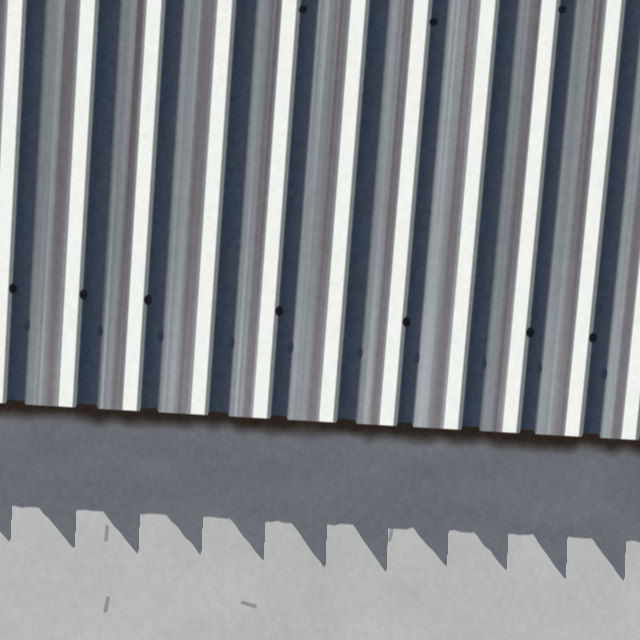
This texture is drawn by a Shadertoy shader. Its source:

```glsl
// Corrugated metal sheet hanging over a plaster wall in hard sunlight.
// Ribs are banded profiles in a converging slanted frame; the sheet casts
// a saw-toothed shadow whose teeth follow a second, similar spacing.

const float SOFT = 0.0022;          // edge softness
const float RIB_HALF = 0.0115;      // half width of the sunlit ridge
const float LIP_END = 0.0180;       // end of the grey lip beside the ridge
const float SHEET_EDGE = 0.630;     // depth of the sheet's lower edge at left
const float SHEET_SLOPE = 0.058;
const float TOOTH_TOP = 0.791;      // depth of the shadow teeth at left
const float TOOTH_SLOPE = 0.055;
const vec3 RIDGE = vec3(0.94, 0.955, 0.93);
const vec3 LIP = vec3(0.47, 0.49, 0.50);
const vec3 NAVY = vec3(0.175, 0.215, 0.275);
const vec3 SLATE = vec3(0.235, 0.265, 0.315);
const vec3 FACE = vec3(0.53, 0.555, 0.565);
const vec3 MAUVE = vec3(0.435, 0.425, 0.445);
const vec3 BROWN = vec3(0.17, 0.14, 0.12);
const vec3 SHADE = vec3(0.415, 0.43, 0.455);
const vec3 PLASTER = vec3(0.715, 0.72, 0.72);

float hash(vec2 p) {
    p = fract(p * vec2(123.34, 456.21));
    p += dot(p, p + 45.32);
    return fract(p.x * p.y);
}

float noise(vec2 p) {
    vec2 i = floor(p), f = fract(p);
    f = f * f * (3.0 - 2.0 * f);
    return mix(mix(hash(i), hash(i + vec2(1, 0)), f.x),
               mix(hash(i + vec2(0, 1)), hash(i + vec2(1, 1)), f.x), f.y);
}

float edge(float at, float x) { return smoothstep(at - SOFT, at + SOFT, x); }

// Spacing narrows to the right and alternates slightly
float ribCentre(float n) {
    return 0.026 + 0.110 * n - 0.000716 * n * n + 0.002 * (mod(n, 2.0) * 2.0 - 1.0);
}

float toothStart(float n) { return 0.0195 + 0.1009 * n - 0.0005 * n * n; }

// p.x runs across the canvas, p.y is the depth below its top
vec3 sheet(vec2 p, out float valley) {
    float x = (p.x + 0.048 * p.y) / (1.0 - 0.052 * p.y);
    float n = -2.0;
    for (int i = -1; i < 12; i++)
        if (x >= ribCentre(float(i))) n = float(i);
    float odd = mod(n, 2.0);
    float u = x - ribCentre(n), v = ribCentre(n + 1.0) - x;
    float darkEnd = mix(0.047, 0.0525, odd) * (1.0 - 0.15 * x);

    // Sloping face with streaks along its length
    float t = (u - darkEnd) / (u + v - RIB_HALF - darkEnd);
    vec3 col = mix(FACE, MAUVE, smoothstep(0.40, 0.72, t));
    col = mix(col, FACE, 0.7 * smoothstep(0.86, 0.95, t));
    col *= 0.86 + 0.14 * smoothstep(0.0, 0.22, t);
    col += 0.12 * (noise(vec2(x * 230.0, p.y * 1.5)) - 0.5);
    col += 0.06 * (hash(vec2(n, 3.0)) - 0.5) + 0.05 * smoothstep(0.3, 0.65, p.y);

    // Shadowed valley, grey lip, bright ridge
    vec3 dark = mix(NAVY, SLATE, smoothstep(LIP_END, darkEnd, u));
    col = mix(dark, col, smoothstep(darkEnd - SOFT, darkEnd + 2.0 * SOFT, u));
    col = mix(LIP, col, edge(LIP_END, u));
    col = mix(RIDGE, col, edge(RIB_HALF, min(u, v)));
    valley = edge(LIP_END, u) * (1.0 - edge(darkEnd, u));

    // Screws beside the ridges, with fainter marks lower and higher
    float row = 0.449 + 0.085 * p.x;
    float shown = 1.0 - odd * step(abs(n - 5.0), 2.5);
    float screw = length(vec2(u - 0.019, (p.y - row) * 0.8));
    col = mix(col, vec3(0.09, 0.10, 0.12), shown * (1.0 - smoothstep(0.004, 0.008, screw)));
    float mark = length(vec2(u - darkEnd + 0.002, (p.y - row - 0.055) * 0.5));
    col = mix(col, NAVY, 0.8 * (1.0 - smoothstep(0.003, 0.006, mark)));
    float high = length(vec2(u - 0.022, p.y - 0.01 - 0.03 * hash(vec2(n, 8.0))));
    col = mix(col, vec3(0.10, 0.11, 0.14),
              step(4.0, n) * (1.0 - odd) * (1.0 - smoothstep(0.004, 0.008, high)));
    return col;
}

// Depth at which the cast shadow ends
float shadowDepth(float x) {
    float n = -1.0;
    for (int i = 0; i < 12; i++)
        if (x >= toothStart(float(i))) n = float(i);
    float t = (x - toothStart(n)) / (toothStart(n + 1.0) - toothStart(n));
    float depth = 0.054 + 0.014 * hash(vec2(n, 5.0));
    float tooth = depth * smoothstep(0.0, 1.0, 0.5 + 0.0 * t) * 2.0 * clamp((t - 0.42) / 0.52, 0.0, 1.0);
    tooth *= 1.0 - smoothstep(0.965, 1.0, t);
    return TOOTH_TOP + TOOTH_SLOPE * x + tooth + 0.004 * (noise(vec2(x * 90.0, 2.0)) - 0.5);
}

vec3 wall(vec2 p, float below) {
    vec3 lit = PLASTER + 0.03 * (noise(p * 14.0) - 0.5);
    // Sparse scratches in the plaster
    vec2 cell = floor(p * 9.0), q = fract(p * 9.0) - 0.5;
    float a = 6.283 * hash(cell + 4.0);
    q = mat2(cos(a), -sin(a), sin(a), cos(a)) * q;
    float scratch = 1.0 - smoothstep(0.01, 0.04, length(vec2(max(abs(q.x) - 0.09, 0.0), q.y)));
    lit -= 0.16 * scratch * step(0.72, hash(cell + 17.0));
    vec3 shade = SHADE + 0.03 * (noise(p * vec2(12.0, 30.0)) - 0.5);
    vec3 col = mix(shade, lit, edge(0.0, p.y - shadowDepth(p.x)));
    float gap = 1.0 - smoothstep(0.008, 0.036, below + 0.010 * noise(p * vec2(45.0, 20.0)));
    return mix(col, BROWN, gap);
}

void mainImage(out vec4 fragColor, in vec2 fragCoord) {
    vec2 p = fragCoord / iResolution.xy;
    p.y = 1.0 - p.y;
    float valley;
    vec3 metal = sheet(p, valley);
    float below = p.y - SHEET_EDGE - SHEET_SLOPE * p.x;
    vec3 col = mix(metal, wall(p, below), edge(0.0, below + 0.006 * valley));
    col += 0.025 * (noise(p * 260.0) - 0.5) + 0.02 * (noise(p * vec2(110.0, 90.0)) - 0.5);
    fragColor = vec4(clamp(col, 0.0, 1.0), 1.0);
}
```
